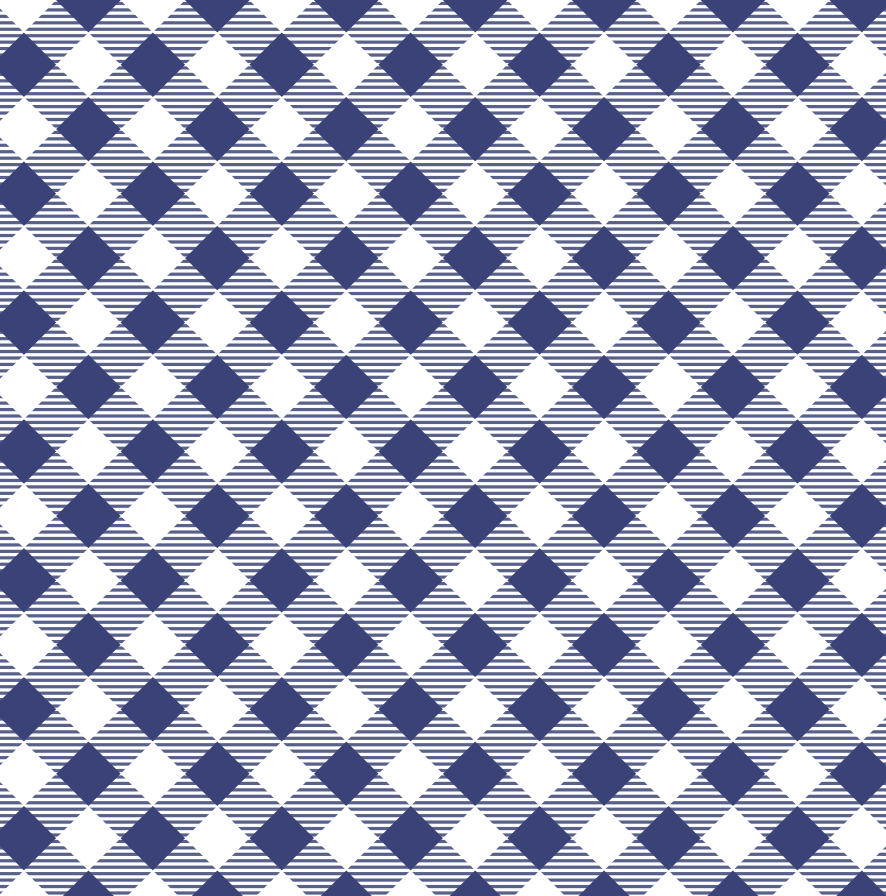
Give the GLSL for this pattern, as a WebGL 2 fragment shader.

```glsl
#version 300 es
precision highp float;
// Diagonal gingham: solid and white diamonds joined by patches of fine horizontal stripes.

uniform vec2 u_resolution;
out vec4 fragColor;

const float TILE = 0.14388;                     // repeat size, in canvas heights
const vec2 SOLID_CENTER = vec2(0.0267, 0.0645); // center of one solid diamond
const float BAND_WIDTH = 0.5;                   // share of a repeat covered by a band
const float STRIPES_PER_TILE = 20.0;
const float STRIPE_WIDTH = 0.5;                 // share of the stripe spacing
const float STRIPE_PHASE = 0.5;                 // a gap crosses each diamond center
const vec3 WHITE = vec3(1.0);
const vec3 NAVY = vec3(0.23, 0.26, 0.47);
const vec3 STRIPE_BLUE = vec3(0.35, 0.38, 0.54);

// Smoothed coverage of repeating lines, centered on whole values of t.
float lines(float t, float width, float pixel) {
    float fromCenter = abs(fract(t + 0.5) - 0.5);
    return clamp((0.5 * width - fromCenter) / pixel + 0.5, 0.0, 1.0);
}

void main() {
    // Position in repeats, measured from a solid diamond
    vec2 p = (gl_FragCoord.xy / u_resolution.y - SOLID_CENTER) / TILE;
    float pixel = 1.0 / (u_resolution.y * TILE);

    // Two crossing sets of diagonal bands
    float rising = lines(p.x - p.y, BAND_WIDTH, pixel * sqrt(2.0));
    float falling = lines(p.x + p.y, BAND_WIDTH, pixel * sqrt(2.0));
    float solid = rising * falling;
    float single = rising + falling - 2.0 * solid;

    // Horizontal stripes fill the parts covered by one band only
    float stripe = lines(p.y * STRIPES_PER_TILE + STRIPE_PHASE, STRIPE_WIDTH,
                         pixel * STRIPES_PER_TILE);

    vec3 color = mix(WHITE, STRIPE_BLUE, single * stripe);
    color += (NAVY - WHITE) * solid;
    fragColor = vec4(color, 1.0);
}
```
